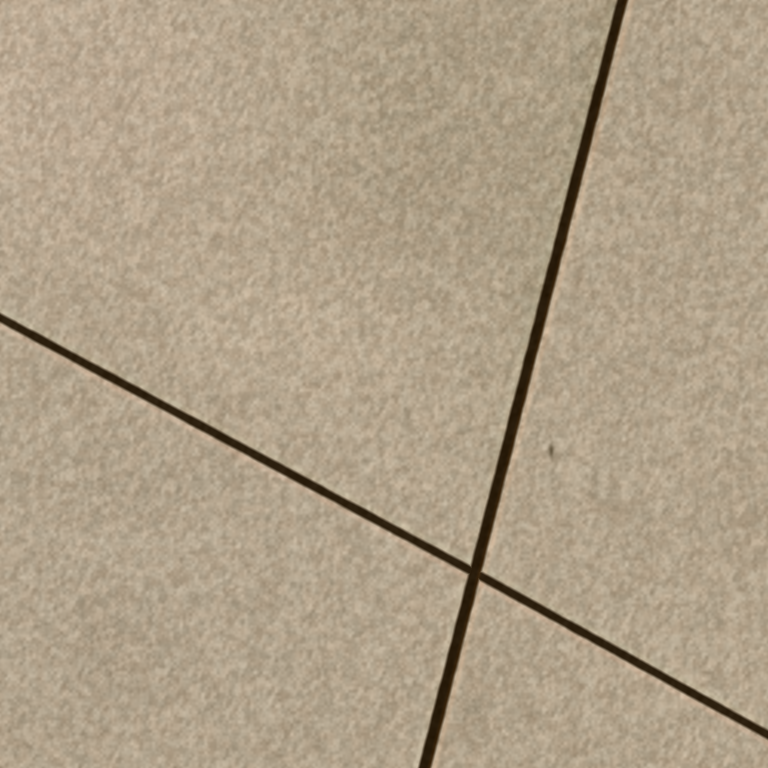
A WebGL 2 fragment shader for this texture:

```glsl
#version 300 es
precision highp float;
// Beige grainy stone tiles split by two dark slanted grout joints that cross.
uniform vec2 u_resolution;
out vec4 fragColor;

float hash(vec2 cell) {
    vec3 q = fract(vec3(cell.xyx) * 0.1031);
    q += dot(q, q.yzx + 33.33);
    return fract((q.x + q.y) * q.z);
}

float valueNoise(vec2 p) {
    vec2 i = floor(p), f = fract(p);
    f = f * f * (3.0 - 2.0 * f);
    return mix(mix(hash(i), hash(i + vec2(1, 0)), f.x),
               mix(hash(i + vec2(0, 1)), hash(i + vec2(1, 1)), f.x), f.y);
}

// Soft round blob, 1 at its centre
float blob(vec2 p, vec2 centre, vec2 radius) {
    vec2 d = (p - centre) / radius;
    return exp(-dot(d, d));
}

// Filled band around distance zero
float band(float dist, float halfWidth, float soft) {
    return 1.0 - smoothstep(halfWidth - soft, halfWidth + soft, abs(dist));
}

void main() {
    vec2 uv = gl_FragCoord.xy / u_resolution;
    float soft = max(0.0025, 1.0 / u_resolution.y);

    // Signed distances: steep joint (positive right), shallow joint (positive up)
    float steep = (uv.x - 0.553 - 0.2575 * uv.y) * 0.968;
    float fromCross = uv.x - 0.6185;
    float shallow = (uv.y - 0.254 + fromCross * (fromCross < 0.0 ? 0.537 : 0.553)) * 0.88;

    // Broad uneven tone of the stone
    vec3 stone = vec3(0.697, 0.637, 0.545);
    stone += vec3(0.035, 0.026, 0.030) * blob(uv, vec2(0.06, 0.88), vec2(0.28, 0.22));
    stone += vec3(0.022, 0.019, 0.018) * blob(uv, vec2(0.36, 0.60), vec2(0.25, 0.20));
    stone -= vec3(0.035, 0.032, 0.036) * blob(uv, vec2(0.55, 0.86), vec2(0.20, 0.20));
    stone -= vec3(0.010, 0.008, 0.004) * blob(uv, vec2(0.15, 0.22), vec2(0.35, 0.30));
    stone += (valueNoise(uv * 7.0) - 0.5) * 0.022;

    // Olive shade along the upper left of the steep joint
    float shade = exp(-abs(steep) * 20.0) * step(steep, 0.0) * smoothstep(0.25, 0.65, uv.y);
    stone -= vec3(0.060, 0.050, 0.058) * shade;

    // Grain: short tilted flecks, fine speckle and a little colour variation
    vec2 tilted = mat2(0.88, 0.47, -0.47, 0.88) * uv;
    float grain = (valueNoise(tilted * vec2(175.0, 120.0)) - 0.5) * 0.11
                + (valueNoise(uv * 250.0 + 41.0) - 0.5) * 0.07
                + (valueNoise(uv * 65.0 + 17.0) - 0.5) * 0.028;
    stone += grain;
    stone += vec3(0.5, -0.2, -0.5) * (valueNoise(uv * 95.0 + 83.0) - 0.5) * 0.03;

    // Pale rims beside the joints, pinkish on the right and lower sides
    float steepRim = exp(-pow((abs(steep) - 0.0125) / 0.0035, 2.0));
    float shallowRim = exp(-pow((abs(shallow) - 0.0100) / 0.0035, 2.0));
    stone += steepRim * (steep > 0.0 ? vec3(0.065, 0.035, 0.020) : vec3(0.035, 0.040, 0.035));
    stone += shallowRim * (shallow < 0.0 ? vec3(0.060, 0.030, 0.025) : vec3(0.025, 0.035, 0.025));

    // Small dark chip and faint stain right of the steep joint
    float chip = blob(uv, vec2(0.718, 0.413), vec2(0.0035, 0.010));
    stone = mix(stone, vec3(0.30, 0.25, 0.16), 0.75 * chip);
    stone -= 0.04 * blob(uv, vec2(0.755, 0.640), vec2(0.006, 0.020));
    stone -= 0.05 * blob(uv, vec2(0.617, 0.085), vec2(0.018, 0.035));

    // Dark joints, the steep one widening downward
    float wobble = (valueNoise(uv * 60.0) - 0.5) * 0.0008;
    float steepJoint = band(steep, mix(0.0078, 0.0066, uv.y) + wobble, soft);
    float shallowJoint = band(shallow, 0.0053 + wobble, soft);
    vec3 grout = vec3(0.150, 0.100, 0.035) + grain * 0.25;
    grout += vec3(0.07, 0.035, 0.0) * smoothstep(0.001, 0.007, steep) * steepJoint;
    vec3 colour = mix(stone, grout, max(steepJoint, shallowJoint * 0.97));

    fragColor = vec4(clamp(colour, 0.0, 1.0), 1.0);
}
```
